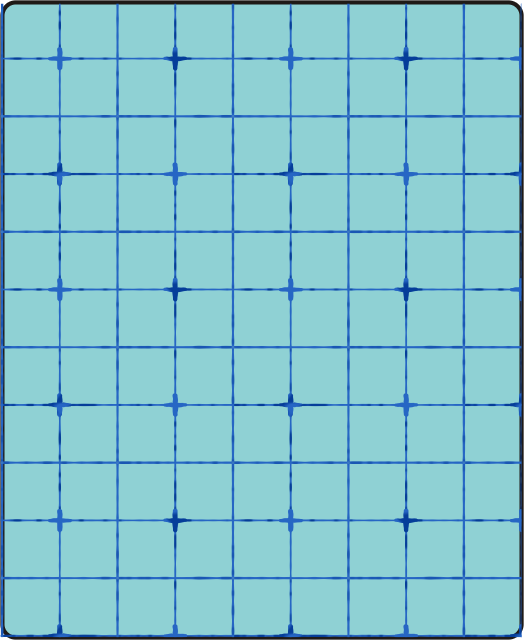
This pattern is drawn by a WebGL 2 fragment shader. Its source:

```glsl
#version 300 es
precision highp float;
// Aqua board with a hand-inked blue grid, crosses on alternate nodes and a dark rounded frame.

uniform vec2 u_resolution;
out vec4 fragColor;

const float CELLS_TALL = 11.087;             // canvas height in grid cells
const vec2 GRID_ORIGIN = vec2(0.036, 0.072); // first node, in cells
const float TILE = 4.0;                      // ink variation repeats every 4 cells

const vec3 AQUA = vec3(0.56, 0.82, 0.83);
const vec3 BLUE = vec3(0.15, 0.40, 0.77);
const vec3 NAVY = vec3(0.02, 0.24, 0.60);
const vec3 PALE_BLUE = vec3(0.30, 0.54, 0.79);
const vec3 FRAME = vec3(0.12, 0.10, 0.09);
const vec3 PAPER = vec3(1.0);

// Unit gradient picked by hashing a lattice point
vec2 gradientAt(vec2 cell) {
    vec3 h = fract(cell.xyx * vec3(0.1031, 0.1030, 0.0973));
    h += dot(h, h.yzx + 33.33);
    float angle = 6.28319 * fract((h.x + h.y) * h.z);
    return vec2(cos(angle), sin(angle));
}

float cornerDot(vec2 cell, vec2 corner, vec2 f, vec2 period) {
    return dot(gradientAt(mod(cell + corner, period)), f - corner);
}

// Gradient noise that wraps after the given period
float gradientNoise(vec2 p, vec2 period) {
    vec2 cell = floor(p), f = fract(p);
    vec2 w = f * f * f * (f * (f * 6.0 - 15.0) + 10.0);
    float low = mix(cornerDot(cell, vec2(0, 0), f, period),
                    cornerDot(cell, vec2(1, 0), f, period), w.x);
    float high = mix(cornerDot(cell, vec2(0, 1), f, period),
                     cornerDot(cell, vec2(1, 1), f, period), w.x);
    return mix(low, high, w.y);
}

// Edge coverage from a signed distance
float coverage(float d, float pixel) {
    return clamp(0.5 - d / pixel, 0.0, 1.0);
}

float roundedBox(vec2 p, vec2 halfSize, float radius) {
    vec2 d = abs(p) - halfSize + radius;
    return length(max(d, 0.0)) + min(max(d.x, d.y), 0.0) - radius;
}

// Capsule along x whose radius shrinks from the middle to the tips
float taperedBar(vec2 p, float halfLength, float midRadius, float tipRadius) {
    p = abs(p);
    float t = clamp(p.x / halfLength, 0.0, 1.0);
    return length(p - vec2(t * halfLength, 0.0)) - mix(midRadius, tipRadius, t);
}

// Ink line at every integer of "across"; x is coverage, y is darkness
vec2 inkLine(float across, float along, float seed, float parity, float pixel) {
    float index = floor(across + 0.5);
    float throughCross = mod(index + parity, 2.0);
    float n = gradientNoise(vec2(along * 6.0, index + seed), vec2(TILE * 6.0, TILE));
    float halfWidth = mix(0.020, 0.017, throughCross) + 0.008 * n;
    float darkness = smoothstep(0.02, 0.32, n) * mix(0.4, 1.0, throughCross);
    return vec2(coverage(abs(across - index) - halfWidth, pixel), darkness);
}

vec3 paintLine(vec3 base, vec2 ink, float inside) {
    return mix(base, mix(BLUE, NAVY, ink.y), ink.x * inside);
}

// Cross on every second node, darker on a checkerboard
vec3 paintCross(vec3 base, vec2 grid, float inside, float pixel) {
    vec2 shifted = grid - vec2(1.0, 0.0) + 1.0;
    vec2 id = floor(shifted * 0.5);
    vec2 p = mod(shifted, 2.0) - 1.0;
    float wobble = 0.012 * gradientNoise(grid * 12.0, vec2(TILE * 12.0));
    float bar = taperedBar(p, 0.180, 0.048, 0.026);
    float post = taperedBar(p.yx, 0.160, 0.050, 0.042);
    float shape = coverage(min(bar, post) + wobble, pixel);
    float checker = 1.0 - mod(id.x + id.y, 2.0);
    float patches = gradientNoise(grid * 5.0 + 0.4, vec2(TILE * 5.0));
    float darkness = checker * smoothstep(-0.25, 0.2, patches);
    return mix(base, mix(BLUE, NAVY, darkness), shape * inside);
}

void main() {
    float pixel = CELLS_TALL / u_resolution.y;
    vec2 size = u_resolution * pixel;
    vec2 p = gl_FragCoord.xy * pixel;
    vec2 grid = p - GRID_ORIGIN;

    // Board and frame
    float edge = roundedBox(p - 0.5 * size, 0.5 * size - 0.042, 0.23);
    vec3 color = mix(PAPER, AQUA, coverage(edge, pixel));
    color = mix(color, FRAME, coverage(abs(edge) - 0.036, pixel));

    // Area that holds the ink
    vec2 middle = 0.5 * vec2(size.x - 0.035, size.y - 0.015);
    vec2 reach = 0.5 * vec2(size.x - 0.055, size.y - 0.115);
    float inside = coverage(roundedBox(p - middle, reach, 0.0), pixel);

    // Grid lines
    color = paintLine(color, inkLine(grid.y, grid.x, 0.70, 1.0, pixel), inside);
    color = paintLine(color, inkLine(grid.x, grid.y, 0.25, 0.0, pixel), inside);

    // Faint nick where two plain lines meet
    vec2 node = mod(grid - vec2(0.0, 1.0) + 1.0, 2.0) - 1.0;
    color = mix(color, PALE_BLUE, 0.6 * inside * coverage(length(node) - 0.024, pixel));

    color = paintCross(color, grid, inside, pixel);
    fragColor = vec4(color, 1.0);
}
```
